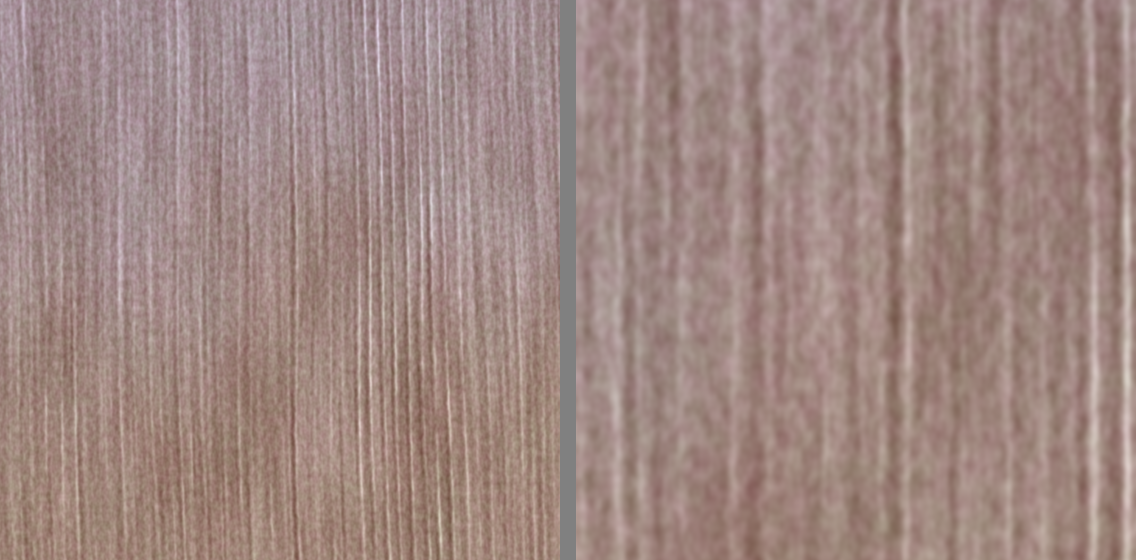
Left: the whole. Right: its middle third, enlarged.
A WebGL 1 fragment shader for this texture:

```glsl
precision highp float;

uniform vec2 u_resolution;

const vec3 COOL_WOOD = vec3(0.630, 0.553, 0.580);
const vec3 WARM_WOOD = vec3(0.624, 0.518, 0.465);
const vec3 ROSE_TINT = vec3(0.012, -0.012, 0.002);
const vec3 TONE_AXIS = vec3(0.85, 1.0, 1.0);

const float COARSE_LINES = 43.0;
const float FINE_LINES = 71.0;
const float RIDGE_WIDTH = 0.0028;
const float GROOVE_WIDTH = 0.0038;
const float GROOVE_OFFSET = 0.0066;
const float COARSE_CONTRAST = 0.215;
const float FINE_CONTRAST = 0.095;
const float STREAK_CONTRAST = 0.100;
const float SHADING_CONTRAST = 0.055;
const float PATCH_CONTRAST = 0.050;
const float MOTTLE_CONTRAST = 0.095;
const float GRIT_CONTRAST = 0.055;
const float CHROMA_CONTRAST = 0.045;

float hash(vec2 p) {
  vec3 q = fract(vec3(p.xyx) * 0.1031);
  q += dot(q, q.yzx + 33.33);
  return fract((q.x + q.y) * q.z);
}

vec2 gradient(vec2 cell) {
  float angle = 6.2832 * hash(cell + 57.0);
  return vec2(cos(angle), sin(angle));
}

// Gradient noise, roughly -0.7 to 0.7
float noise(vec2 p) {
  vec2 i = floor(p);
  vec2 f = p - i;
  vec2 u = f * f * f * (f * (f * 6.0 - 15.0) + 10.0);
  vec2 e = vec2(1.0, 0.0);
  float low = mix(dot(gradient(i), f),
                  dot(gradient(i + e.xy), f - e.xy), u.x);
  float high = mix(dot(gradient(i + e.yx), f - e.yx),
                   dot(gradient(i + e.xx), f - e.xx), u.x);
  return mix(low, high, u.y);
}

float bell(float d, float width) {
  return exp(-d * d / (width * width));
}

// The strip where lines are bold and evenly spaced
float boldBand(float x) {
  return smoothstep(0.61, 0.67, x) * smoothstep(0.85, 0.80, x);
}

// Bright ridges, each with a dark groove at its side
float grainLines(vec2 p, float count, float seed) {
  float column = floor(p.x * count);
  float sum = 0.0;
  for (int k = -1; k <= 1; k++) {
    float id = column + float(k);
    float bold = boldBand((id + 0.5) / count);
    float jitter = (hash(vec2(id, seed)) - 0.5) * mix(0.7, 0.2, bold);
    float center = (id + 0.5 + jitter) / count;
    center += 0.0035 * noise(vec2(id * 3.7 + seed, p.y * 2.5));
    float d = p.x - center;
    float side = hash(vec2(id, seed + 5.0)) < 0.7 + bold ? -1.0 : 1.0;
    float ridgeFade = 0.55 + 0.2 * bold
                    + 0.9 * noise(vec2(id * 5.3 + seed, p.y * 6.0))
                    + 0.7 * noise(vec2(id * 2.9 + seed, p.y * 27.0));
    float grooveFade = 0.5 + 0.25 * bold
                     + 0.9 * noise(vec2(id * 4.1 + seed, p.y * 5.0 + 9.0));
    float strength = mix(0.3 + 0.7 * hash(vec2(id, seed + 11.0)), 0.85, 0.7 * bold);
    float ridge = bell(d, RIDGE_WIDTH) * max(ridgeFade, 0.0);
    float groove = bell(d - side * GROOVE_OFFSET, GROOVE_WIDTH) * max(grooveFade, 0.0);
    sum += strength * (ridge - 0.72 * groove);
  }
  return sum;
}

void main() {
  vec2 uv = gl_FragCoord.xy / u_resolution;

  // Gentle bending of the fibres, with slightly ragged edges
  vec2 p = uv;
  p.x += 0.02 * (uv.y - 0.5) + 0.014 * noise(uv * vec2(3.0, 1.6));
  p.x += 0.0014 * noise(uv * vec2(45.0, 38.0));

  // Cool sheen above, warm brown below, in soft patches
  float patches = noise(uv * vec2(5.0, 2.6) + 3.0) + 0.5 * noise(uv * vec2(12.0, 6.0) + 8.0);
  float warmth = smoothstep(1.05, 0.0, uv.y - 0.18 * (uv.x - 0.3) + 0.2 * patches);
  vec3 color = mix(COOL_WOOD, WARM_WOOD, warmth);
  color += ROSE_TINT * noise(uv * vec2(12.0, 7.0) + 21.0);

  // Bold lines gather in one band, fainter ones lie elsewhere
  float band = boldBand(p.x);
  float density = 0.68 + 0.6 * noise(uv * vec2(6.0, 2.0) + 14.0) + 0.4 * band;
  float tone = COARSE_CONTRAST * density * grainLines(p, COARSE_LINES, 3.0);
  tone += FINE_CONTRAST * (1.0 - 0.7 * band) * grainLines(p, FINE_LINES, 29.0);

  // Long fibres, broad shading and soft mottling
  tone += STREAK_CONTRAST * noise(p * vec2(85.0, 5.0) + 31.0);
  tone += SHADING_CONTRAST * noise(p * vec2(16.0, 2.2) + 5.0);
  tone += PATCH_CONTRAST * patches;
  tone += MOTTLE_CONTRAST * noise(uv * vec2(125.0, 70.0) + 17.0);
  tone += GRIT_CONTRAST * noise(uv * vec2(200.0, 150.0) + 41.0);
  color += TONE_AXIS * (tone + 0.003);

  // Bluish highlights and faint colour speckle
  color.b += 0.15 * tone * (1.0 - warmth);
  float speckle = noise(uv * vec2(72.0, 58.0) + 63.0);
  color += CHROMA_CONTRAST * speckle * vec3(0.5, -0.35, 0.45);

  gl_FragColor = vec4(clamp(color, 0.0, 1.0), 1.0);
}
```
